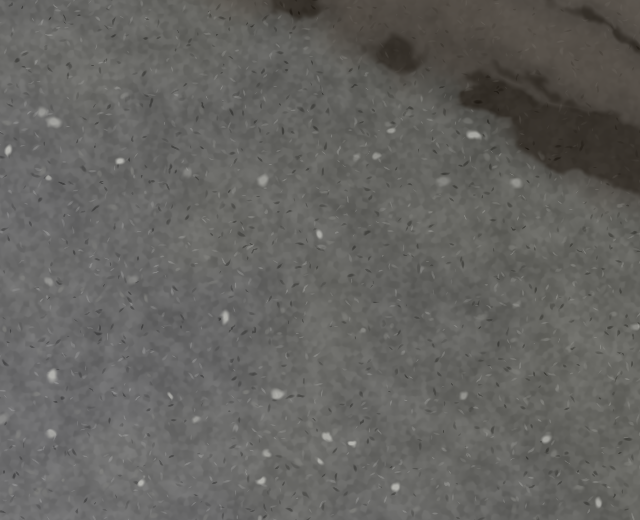
Reproduce this texture procedurally as a WebGL 1 fragment shader.

```glsl
precision highp float;
uniform vec2 u_resolution;

vec2 hash2(vec2 c) {
  c = vec2(dot(c, vec2(127.1, 311.7)), dot(c, vec2(269.5, 183.3)));
  return fract(sin(c) * 43758.5);
}

vec2 rotate(vec2 v, float angle) {
  float c = cos(angle), s = sin(angle);
  return vec2(c * v.x + s * v.y, c * v.y - s * v.x);
}

// Smooth cellular noise centred on zero: jittered points blend their values
float cloud(vec2 p) {
  vec2 cell = floor(p);
  float sum = 0.0, total = 0.0;
  for (int j = -1; j <= 1; j++) {
    for (int i = -1; i <= 1; i++) {
      vec2 c = cell + vec2(float(i), float(j));
      vec2 d = p - c - hash2(c);
      float weight = exp(-5.0 * dot(d, d));
      sum += weight * hash2(c + 37.0).x;
      total += weight;
    }
  }
  return sum / (total + 0.0001) - 0.5;
}

// Soft, randomly turned ellipses, one in a given share of the cells
float flecks(vec2 p, float share, vec2 size, float seed) {
  vec2 cell = floor(p);
  float cover = 0.0;
  for (int j = -1; j <= 1; j++) {
    for (int i = -1; i <= 1; i++) {
      vec2 c = cell + vec2(float(i), float(j));
      vec2 pick = hash2(c + seed);
      vec2 look = hash2(c + seed + 19.0);
      vec2 d = rotate(p - c - hash2(c + seed + 53.0), 6.283 * look.x);
      float r = length(d / (size * mix(0.55, 1.25, look.y)));
      float shape = 1.0 - smoothstep(0.35, 1.25, r);
      cover = max(cover, shape * step(pick.x, share) * mix(0.35, 1.0, pick.y));
    }
  }
  return cover;
}

// Approximate distance to a tilted ellipse
float ellipse(vec2 p, vec2 centre, vec2 radius, float tilt) {
  vec2 d = rotate(p - centre, tilt);
  return (length(d / radius) - 1.0) * radius.y;
}

// Damp pools growing along the stain's edge, with cracks above them
float dampDistance(vec2 p) {
  float d = 1.0;
  for (int i = 0; i < 4; i++) {
    float t = float(i) / 3.0;
    vec2 centre = mix(vec2(0.57, 0.99), vec2(1.16, 0.715), t);
    vec2 radius = mix(vec2(0.045, 0.022), vec2(0.19, 0.068), t * t * t);
    d = min(d, ellipse(p, centre, radius, -0.3));
  }
  for (int i = 0; i < 2; i++) {
    vec2 centre = vec2(1.04, 0.835) + float(i) * vec2(0.13, 0.11);
    d = min(d, ellipse(p, centre, vec2(0.08, 0.009), -0.45));
  }
  return d;
}

void main() {
  vec2 p = gl_FragCoord.xy / u_resolution.y;
  vec2 rough = p + 0.008 * vec2(cloud(p * 65.0), cloud(p * 65.0 + 9.0));
  float broad = cloud(p * 6.0);
  float medium = cloud(p * 24.0 + 5.0);
  float fine = cloud(p * 105.0);

  // Asphalt: cool and pale at lower left, warmer and darker to the right
  vec3 coolGrey = vec3(0.435, 0.435, 0.442);
  vec3 warmGrey = vec3(0.387, 0.387, 0.368);
  float warmth = smoothstep(-0.1, 1.1, 0.7 * p.x + 0.5 * p.y + 0.4 * broad);
  vec3 color = mix(coolGrey, warmGrey, warmth);

  // Brown stain across the upper right corner
  float edge = p.y - 1.0 + 0.49 * (p.x - 0.47);
  float stain = smoothstep(-0.07, 0.09, edge + 0.09 * broad + 0.05 * medium);
  vec3 brown = vec3(0.325, 0.302, 0.275);
  color = mix(color, brown + 0.03 * smoothstep(0.1, 0.3, edge), stain);

  // Dark damp pools with a faint halo
  float damp = dampDistance(p + 0.03 * vec2(medium, cloud(p * 20.0 + 40.0)));
  damp += 0.012 * cloud(p * 50.0);
  float pool = 1.0 - smoothstep(-0.008, 0.007, damp);
  color *= 1.0 - 0.12 * (1.0 - smoothstep(0.0, 0.05, damp));
  color = mix(color, vec3(0.205, 0.185, 0.160), pool * 0.95);

  // Mottling and small grit
  float dry = 1.0 - 0.65 * stain;
  color += 0.05 * broad * dry + (0.055 * medium + 0.065 * fine) * dry;
  float darkGrit = flecks(rough * 46.0, 0.30, vec2(0.30, 0.13), 3.0);
  float paleGrit = flecks(rough * 50.0, 0.30, vec2(0.32, 0.12), 71.0);
  color += (0.10 * paleGrit - 0.13 * darkGrit) * dry;

  // Pale chips and bright stones, thinning out toward the top
  float bare = (1.0 - stain) * (1.0 - smoothstep(0.72, 0.88, p.y));
  float chips = flecks(rough * 27.0, 0.14, vec2(0.24, 0.14), 131.0);
  float stones = flecks(rough * 17.0, 0.14, vec2(0.20, 0.15), 211.0);
  color = mix(color, vec3(0.56, 0.56, 0.54), 0.5 * chips * bare);
  color = mix(color, vec3(0.75, 0.75, 0.73), 0.9 * stones * bare);

  gl_FragColor = vec4(clamp(color, 0.0, 1.0), 1.0);
}
```
